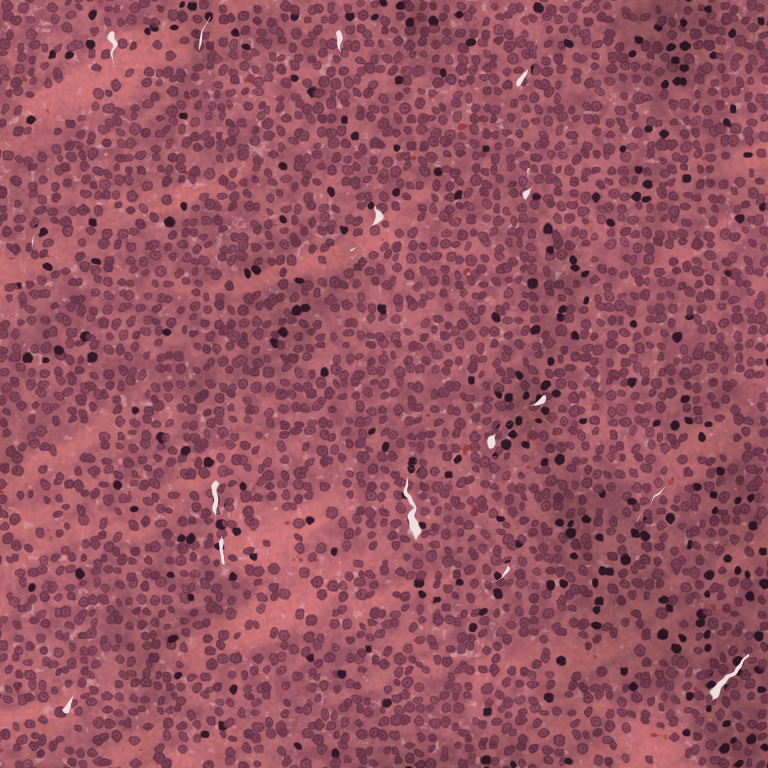
Write a Shadertoy shader that draws this texture.

```glsl
// Stained tissue section: crowded, rimmed violet nuclei on rose cytoplasm,
// with slanting pink fibre bands, dense dark patches and thin pale clefts.
// Nuclei and clefts are jittered grid features; the rest is value noise.

const float NUCLEI_PER_SIDE = 61.0;
const float CLEFTS_PER_SIDE = 5.0;

const vec3 CYTOPLASM = vec3(0.61, 0.335, 0.395);
const vec3 ROSE      = vec3(0.71, 0.41, 0.445);
const vec3 FIBRE     = vec3(0.79, 0.445, 0.465);
const vec3 PALE      = vec3(0.84, 0.60, 0.63);
const vec3 NUCLEUS   = vec3(0.45, 0.225, 0.31);
const vec3 SOFT      = vec3(0.56, 0.30, 0.38);
const vec3 RIM       = vec3(0.36, 0.17, 0.255);
const vec3 INK       = vec3(0.19, 0.085, 0.155);
const vec3 GLASS     = vec3(0.94, 0.87, 0.87);
const vec3 BLOOD     = vec3(0.58, 0.17, 0.18);

float hash(vec2 p) {
    vec3 q = fract(p.xyx * 0.1031);
    q += dot(q, q.yzx + 33.33);
    return fract((q.x + q.y) * q.z);
}

vec2 hash2(vec2 p) {
    return vec2(hash(p + 11.7), hash(p + 47.3));
}

float noise(vec2 p) {
    vec2 i = floor(p), f = fract(p);
    f = f * f * (3.0 - 2.0 * f);
    vec2 x = vec2(1.0, 0.0);
    return mix(mix(hash(i), hash(i + x), f.x),
               mix(hash(i + x.yx), hash(i + x.xx), f.x), f.y);
}

float fbm(vec2 p) {
    return 0.55 * noise(p) + 0.3 * noise(p * 2.1 + 7.0) + 0.15 * noise(p * 4.3 + 19.0);
}

vec2 rotate(vec2 p, float angle) {
    float c = cos(angle), s = sin(angle);
    return vec2(c * p.x + s * p.y, c * p.y - s * p.x);
}

// Pink fibre bands, stretched along a slope that rises to the right
float fibreAmount(vec2 p) {
    vec2 q = rotate(p, 0.42) + 0.04 * noise(p * 6.0);
    return smoothstep(0.54, 0.80, fbm(q * vec2(4.0, 15.0) + 3.0));
}

// Darker, tighter tissue, mostly toward the right edge
float denseAmount(vec2 p) {
    return smoothstep(0.55, 0.95, fbm(p * vec2(7.0, 5.0) + 31.0) + 0.3 * smoothstep(0.65, 1.0, p.x));
}

// Distance from the nearest jagged cleft, negative inside it
float cleftDistance(vec2 p) {
    vec2 bend = vec2(fbm(p * 22.0), fbm(p * 22.0 + 40.0)) - 0.5;
    vec2 g = (p + 0.05 * bend) * CLEFTS_PER_SIDE;
    float nearest = 1.0;
    for (int k = 0; k < 9; k++) {
        vec2 id = floor(g) + vec2(k % 3, k / 3) - 1.0;
        if (hash(id + 5.1) > 0.46) continue;
        vec2 o = g - id - 0.5 - 0.6 * (hash2(id) - 0.5);
        o = rotate(o, 1.4 + 1.8 * (hash(id + 71.9) - 0.5));
        float halfLength = mix(0.04, 0.27, hash(id + 23.4));
        o.x -= clamp(o.x, -halfLength, halfLength);
        nearest = min(nearest, length(o));
    }
    float width = 0.0055 * smoothstep(0.32, 0.9, noise(p * 38.0 + 9.0));
    return nearest / CLEFTS_PER_SIDE - width;
}

// One nucleus: wobbly ellipse with a dark rim, mottled inside and a nucleolus
vec3 paintNucleus(vec3 under, vec2 offset, vec2 id, float inkRate) {
    float ink = step(hash(id + 3.3), inkRate);
    float size = mix(0.35, 0.51, hash(id + 61.2)) * mix(1.0, 0.88, ink);
    vec2 o = rotate(offset, 0.4 + 3.1 * (hash(id + 83.6) - 0.5));
    o.y /= mix(0.66, 1.0, hash(id + 29.8));
    float d = length(o) - size + 0.16 * (noise(offset * 3.5 + id * 7.0) - 0.5);

    float mottle = noise(offset * 8.0 + id * 13.0);
    float rim = 1.0 - smoothstep(0.0, 0.15, abs(d + 0.09));
    float spot = 1.0 - smoothstep(0.05, 0.15, length(o - 0.2 * (hash2(id + 9.0) - 0.5)));
    vec3 body = mix(NUCLEUS, SOFT, clamp(0.75 * hash(id + 37.5) + 0.7 * (mottle - 0.4), 0.0, 1.0));
    body = mix(body, RIM, max(0.6 * rim, 0.65 * spot));
    body = mix(body, INK, 0.92 * ink);
    float cover = 1.0 - smoothstep(-0.10, 0.09, d);
    return mix(under, body, cover * mix(0.78, 1.0, max(ink, hash(id + 53.1))));
}

vec3 paintNuclei(vec3 color, vec2 p, float cleft) {
    vec2 g = p * NUCLEI_PER_SIDE;
    float besideCleft = 1.0 - smoothstep(0.003, 0.016, cleft);
    for (int k = 0; k < 9; k++) {
        vec2 id = floor(g) + vec2(k % 3, k / 3) - 1.0;
        vec2 center = id + 0.5 + 0.68 * (hash2(id) - 0.5);
        vec2 home = center / NUCLEI_PER_SIDE;
        float presence = 0.93 - 0.62 * fibreAmount(home);
        if (hash(id + 97.4) > presence) continue;
        float inkRate = 0.035 + 0.22 * denseAmount(home) + 0.25 * besideCleft;
        color = paintNucleus(color, g - center, id, inkRate);
    }
    return color;
}

void mainImage(out vec4 fragColor, in vec2 fragCoord) {
    vec2 p = fragCoord / iResolution.y;
    float fibre = fibreAmount(p), dense = denseAmount(p), cleft = cleftDistance(p);

    // Ground: cytoplasm, fibre bands, pale flecks and rare blood specks
    vec3 color = mix(CYTOPLASM, ROSE, smoothstep(0.25, 0.7, fbm(p * 55.0)));
    float strand = noise(rotate(p, 0.42) * vec2(35.0, 130.0));
    color = mix(color, FIBRE, clamp(fibre * (0.7 + 0.5 * strand), 0.0, 1.0));
    color = mix(color, PALE, 0.75 * smoothstep(0.66, 0.86, fbm(p * 95.0 + 5.0)));
    color = mix(color, BLOOD, 0.7 * smoothstep(0.80, 0.88, fbm(p * 48.0 + 67.0)));

    // Nuclei, then stain depth, fine grain and open clefts
    color = paintNuclei(color, p, cleft);
    color *= 1.0 - 0.17 * dense + 0.10 * (fbm(p * 9.0 + 13.0) - 0.5);
    color *= 1.0 + 0.10 * (noise(p * 230.0) - 0.5);
    color = mix(color, GLASS, 1.0 - smoothstep(-0.0015, 0.0008, cleft));
    fragColor = vec4(color, 1.0);
}
```
